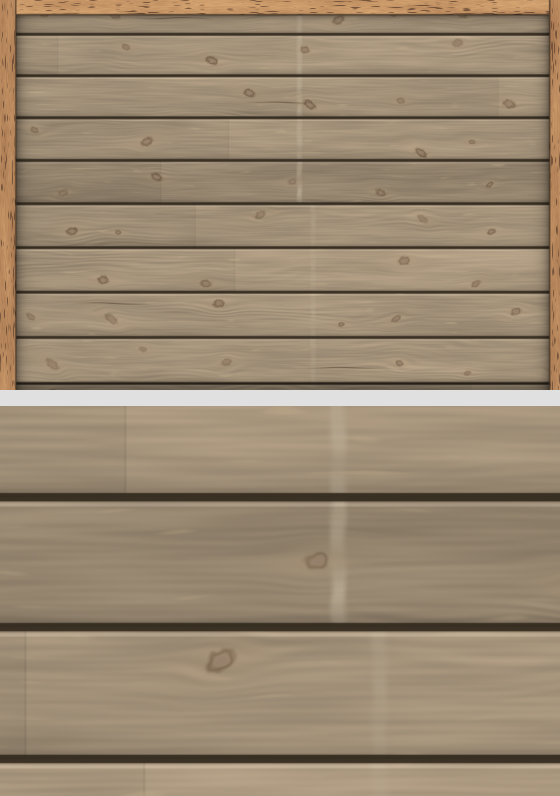
Top, the full canvas; bottom, a detail of the centre.
Reproduce this texture procedurally as a WebGL 1 fragment shader.

```glsl
precision highp float;
uniform vec2 u_resolution;

#define FIRST_SEAM 0.088
#define BOARD_PITCH 0.1053
#define PITCH_GROWTH 0.00082
#define SEAM_WIDTH 0.0072
#define LEFT_POST 0.042
#define RIGHT_POST 0.028
#define TOP_RAIL 0.039
#define KNOT_SPACING 0.23
#define KNOT_CHANCE 0.72
#define GRAIN_DEPTH 0.09
#define BOARD_COLOR vec3(0.645, 0.575, 0.48)
#define SEAM_COLOR vec3(0.20, 0.165, 0.12)

float hash(vec2 p) {
  vec3 q = fract(vec3(p.xyx) * 0.1031);
  q += dot(q, q.yzx + 33.33);
  return fract((q.x + q.y) * q.z);
}

float cornerSlope(vec2 cell, vec2 offset) {
  float angle = 6.2832 * hash(cell);
  return dot(vec2(cos(angle), sin(angle)), offset);
}

// Gradient noise, roughly -0.7 to 0.7
float noise(vec2 p) {
  vec2 i = floor(p), f = fract(p);
  vec2 u = f * f * f * (f * (f * 6.0 - 15.0) + 10.0);
  vec2 e = vec2(1.0, 0.0);
  return mix(
    mix(cornerSlope(i, f), cornerSlope(i + e, f - e), u.x),
    mix(cornerSlope(i + e.yx, f - e.yx), cornerSlope(i + 1.0, f - 1.0), u.x), u.y);
}

float band(float x, float center, float halfWidth, float blur) {
  return 1.0 - smoothstep(halfWidth - blur, halfWidth + blur, abs(x - center));
}

// One weathered board; pos.y runs down from its upper seam
vec3 boardColor(vec2 pos, float id, float height, float px) {
  vec2 grainPos = pos;
  float ring = 0.0, heart = 0.0, halo = 0.0;

  // Knots bend the grain around them
  for (int i = 0; i < 7; i++) {
    vec2 key = vec2(float(i) + 3.0, id + 11.0);
    float present = step(hash(key + 40.0), KNOT_CHANCE);
    vec2 center = vec2((float(i) + 0.1 + 0.8 * hash(key)) * KNOT_SPACING,
                       height * mix(0.2, 0.85, hash(key + 20.0)));
    float radius = mix(0.006, 0.013, hash(key + 60.0));
    vec2 d = (pos - center) / radius;
    d.y += d.x * (hash(key + 80.0) - 0.5);
    float r = length(d * vec2(0.8, 1.1)) + 0.35 * noise(pos * 120.0);
    float blur = 0.2 + px / radius;
    grainPos.y -= present * d.y * radius * 0.65 * exp(-dot(d * d, vec2(0.06, 0.16)));
    ring += present * band(r, 0.75, 0.18, blur) * (0.5 + 0.5 * hash(key + 90.0));
    heart += present * (1.0 - smoothstep(0.2, 0.7, r));
    halo += present * exp(-dot(d * d, vec2(0.05, 0.35)));
  }

  // Streaks, fibres and arched growth lines
  vec2 g = grainPos + vec2(id * 7.3, id * 3.7);
  float streak = noise(g * vec2(2.5, 45.0));
  float fibre = noise(g * vec2(9.0, 190.0));
  float blotch = noise(g * vec2(3.0, 12.0));
  float arch = sin(grainPos.y * 520.0 + 16.0 * noise(g * vec2(5.0, 18.0)));
  float archMask = smoothstep(0.0, 0.5, noise(g * vec2(1.6, 14.0) + 31.0) + 0.4 * halo);
  float tone = 1.0 + 0.07 * (hash(vec2(id, 5.0)) - 0.5) - 0.09 * band(id, 3.0, 0.5, 0.01);
  tone += GRAIN_DEPTH * (streak + 0.9 * fibre + 0.8 * blotch) - 0.045 * arch * archMask;

  // Butt joint where two lengths meet
  float jointX = mix(0.06, 1.36, hash(vec2(id, 71.0)));
  float jointed = step(0.45, hash(vec2(id, 72.0)));
  tone += jointed * (0.04 * smoothstep(-px, px, pos.x - jointX) - 0.02
          - 0.06 * band(pos.x, jointX, 0.001, px));
  vec3 color = BOARD_COLOR * tone;

  // Pale sun-bleached stripe, stepping sideways on the lower boards
  float stripeX = mix(0.768, 0.803, step(3.5, id)) + 0.003 * noise(pos * 40.0);
  float stripeWear = mix(0.55, 0.25, step(3.5, id)) * (0.7 + noise(vec2(id * 4.0, pos.y * 30.0)));
  color = mix(color, vec3(0.76, 0.71, 0.62), stripeWear * band(pos.x, stripeX, 0.006, 0.004));

  // Drying cracks and light resin flecks
  float crackY = height * mix(0.25, 0.75, hash(vec2(id, 51.0))) + 0.012 * noise(vec2(pos.x * 6.0, id));
  float crackX = mix(0.2, 1.2, hash(vec2(id, 52.0)));
  float crack = band(pos.y, crackY, 0.0011, px) * band(pos.x, crackX, 0.07, 0.06);
  color = mix(color, vec3(0.34, 0.27, 0.20), 0.75 * crack * step(0.5, hash(vec2(id, 53.0))));
  float fleck = smoothstep(0.38, 0.6, noise(g * vec2(14.0, 95.0) + 17.0));
  color = mix(color, vec3(0.78, 0.70, 0.56), 0.35 * fleck);

  color = mix(color, vec3(0.70, 0.60, 0.47), 0.25 * min(halo, 1.0));
  color = mix(color, vec3(0.57, 0.48, 0.41), 0.7 * min(heart, 1.0));
  return mix(color, vec3(0.36, 0.27, 0.19), 0.75 * min(ring, 1.0));
}

// Warm frame timber; pos.x runs along the grain
vec3 frameColor(vec2 pos, float light) {
  float wave = noise(pos * vec2(5.0, 45.0));
  float pores = noise(pos * vec2(28.0, 330.0));
  float shade = light + 0.5 * wave + 0.45 * pores;
  vec3 color = mix(vec3(0.66, 0.47, 0.32), vec3(0.83, 0.64, 0.44), clamp(shade, 0.0, 1.0));
  return mix(color, vec3(0.46, 0.33, 0.23), smoothstep(0.18, 0.5, pores - 0.3 * wave));
}

void main() {
  float px = 1.0 / u_resolution.y;
  vec2 pos = vec2(gl_FragCoord.x, u_resolution.y - gl_FragCoord.y) * px;
  float width = u_resolution.x * px;

  // Boards grow slightly taller downwards
  float root = sqrt(BOARD_PITCH * BOARD_PITCH + 4.0 * PITCH_GROWTH * (pos.y - FIRST_SEAM));
  float row = (root - BOARD_PITCH) / (2.0 * PITCH_GROWTH);
  float id = floor(row);
  float below = fract(row) * root;
  float above = (1.0 - fract(row)) * root;
  vec3 color = boardColor(vec2(pos.x, below), id, root, px);

  // Seams with a lit lower lip and a rounded upper edge
  color *= 1.0 - 0.28 * exp(-above / 0.007);
  color += 0.09 * band(below, SEAM_WIDTH * 0.5 + 0.003, 0.0015, px);
  float seam = 1.0 - smoothstep(-px, px, min(below, above) - SEAM_WIDTH * 0.5);
  color = mix(color, SEAM_COLOR, 0.93 * seam);
  color *= 1.0 - 0.35 * step(7.5, id);

  // Shadow cast by the frame
  float left = pos.x - LEFT_POST;
  float right = width - RIGHT_POST - pos.x;
  float top = pos.y - TOP_RAIL;
  float side = min(left, right);
  color *= 1.0 - 0.4 * exp(-max(side, 0.0) / 0.014);
  color *= 1.0 - 0.4 * exp(-max(top, 0.0) / 0.009);

  // Top rail between two posts, each with a dark inner edge
  vec3 rail = frameColor(pos, 0.75) * (1.0 - 0.65 * smoothstep(-0.006, 0.0, top));
  vec3 post = frameColor(pos.yx + 5.0, 0.4) * (1.0 - 0.6 * smoothstep(-0.006, 0.0, side));
  color = mix(rail, color, smoothstep(-px, px, top));
  color = mix(post, color, smoothstep(-px, px, side));
  gl_FragColor = vec4(clamp(color, 0.0, 1.0), 1.0);
}
```
